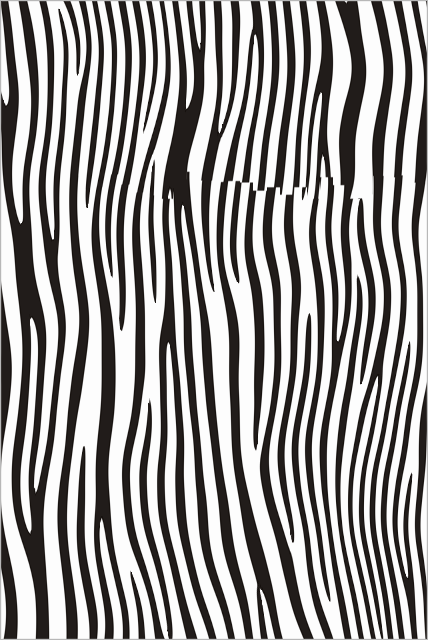
This pattern is drawn by a WebGL 2 fragment shader. Its source:

```glsl
#version 300 es
precision highp float;
// Zebra hide: near-vertical dark stripes that sway, swell, fork and taper.
// Stripes are bands of a warped phase; pairs of phase vortices open and close
// extra stripes, and a ragged seam shifts the upper part against the lower.

uniform vec2 u_resolution;
out vec4 fragColor;

const vec3 PAPER = vec3(0.992);
const vec3 INK_CORE = vec3(0.13, 0.11, 0.10);
const vec3 INK_RIM = vec3(0.085, 0.065, 0.055);
const vec3 FRAME = vec3(0.72);

const float DENSITY_LEFT = 26.0;    // stripes per canvas height, left edge
const float DENSITY_GROWTH = 33.0;  // rise of that density towards the right
const float SWAY = 0.095;           // broad bending of the stripes
const float WOBBLE = 0.011;         // small bends of the outlines
const float INK_LEVEL = 0.20;       // higher makes thinner stripes
const float SWELL = 0.65;           // variation of stripe width
const int FORK_PAIRS = 30;
const float FORK_SLIMNESS = 5.0;    // higher makes longer tapered tips
const float RIM_WIDTH = 0.003;
const float SEAM_HEIGHT = 0.71;
const float SEAM_RAGGED = 0.045;
const float SEAM_STEPS = 48.0;
const float SEAM_SLIP = 0.03;
const float FRAME_WIDTH = 0.002;
const float TAU = 6.2831853;

float hash(vec2 p) {
    vec3 q = fract(vec3(p.xyx) * 0.1031);
    q += dot(q, q.yzx + 33.33);
    return fract((q.x + q.y) * q.z);
}

float cornerSlope(vec2 cell, vec2 offset) {
    float angle = TAU * hash(cell + 57.0);
    return dot(vec2(cos(angle), sin(angle)), offset);
}

float gradientNoise(vec2 p) {
    vec2 i = floor(p), f = fract(p);
    vec2 u = f * f * f * (f * (f * 6.0 - 15.0) + 10.0);
    vec2 e = vec2(1.0, 0.0);
    float low = mix(cornerSlope(i, f), cornerSlope(i + e, f - e), u.x);
    float high = mix(cornerSlope(i + e.yx, f - e.yx),
                     cornerSlope(i + e.xx, f - e.xx), u.x);
    return mix(low, high, u.y);
}

// Angle around a fork point, squeezed sideways for a long taper
float vortex(vec2 offset) {
    return atan(offset.x * FORK_SLIMNESS, offset.y + 1e-5);
}

// Each pair starts one stripe at its foot and ends it at its tip
float forkPhase(vec2 p, float width) {
    float phase = 0.0;
    for (int i = 0; i < FORK_PAIRS; i++) {
        float id = float(i);
        vec2 foot = vec2(width * fract(id * 0.618 + 0.13),
                         mix(-0.25, 0.95, hash(vec2(id, 3.0))));
        vec2 tip = foot + vec2(0.04 * (hash(vec2(id, 11.0)) - 0.5),
                               mix(0.15, 0.5, hash(vec2(id, 7.0))));
        float turn = hash(vec2(id, 19.0)) < 0.6 ? 1.0 : -1.0;
        phase += turn * (vortex(p - foot) - vortex(p - tip));
    }
    return phase;
}

// Positive inside a stripe
float stripeField(vec2 p, float width) {
    vec2 q = p;
    q.x += SWAY * gradientNoise(p * vec2(2.6, 2.3) + 4.7);
    q.x += WOBBLE * gradientNoise(p * vec2(10.0, 7.0) + 21.3);
    float count = q.x * (DENSITY_LEFT + 0.5 * DENSITY_GROWTH * q.x);
    float phase = TAU * count + forkPhase(q, width);
    float swell = SWELL * gradientNoise(q * vec2(17.0, 4.0) + 9.1);
    return cos(phase) - INK_LEVEL - swell;
}

// Colour from the distance to the outline, found by the field's slope
vec3 stripeColour(vec2 p, float width) {
    float field = stripeField(p, width);
    float slope = length(vec2(dFdx(field), dFdy(field)));
    float pixels = field / max(slope, 1e-4);
    float depth = pixels / u_resolution.y;
    vec3 ink = mix(INK_RIM, INK_CORE,
                   smoothstep(0.5 * RIM_WIDTH, RIM_WIDTH, depth));
    return mix(PAPER, ink, smoothstep(-0.75, 0.75, pixels));
}

void main() {
    vec2 p = gl_FragCoord.xy / u_resolution.y;
    float width = u_resolution.x / u_resolution.y;
    float pixel = 1.0 / u_resolution.y;

    // Ragged seam, with more slip to the right
    float ragged = hash(vec2(floor(p.x * SEAM_STEPS), 5.0)) - 0.5;
    float seam = SEAM_HEIGHT + SEAM_RAGGED * ragged;
    float slip = SEAM_SLIP * smoothstep(0.05, 0.6, p.x)
               * gradientNoise(vec2(p.x * 9.0, 2.4));
    vec3 lower = stripeColour(p, width);
    vec3 upper = stripeColour(p + vec2(slip, 0.0), width);
    vec3 colour = mix(lower, upper, smoothstep(-pixel, pixel, p.y - seam));

    // Thin grey frame
    vec2 inset = min(p, vec2(width, 1.0) - p);
    float border = min(inset.x, inset.y) - FRAME_WIDTH;
    colour = mix(FRAME, colour, smoothstep(-0.5 * pixel, 0.5 * pixel, border));

    fragColor = vec4(colour, 1.0);
}
```
